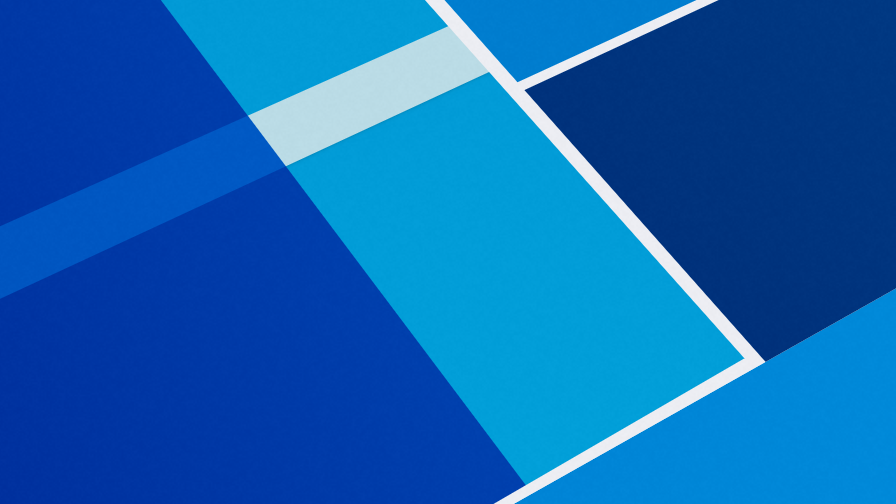
Write a Shadertoy shader that draws this background.

```glsl
// Overlapping sheets of blue paper split by white strips on the diagonal.
// Each sheet is a half plane bounded by a line through two points; sheets are
// layered back to front, with soft tonal gradients and a fine paper grain.

#define COBALT     vec3(0.00, 0.24, 0.67)
#define ROYAL      vec3(0.00, 0.34, 0.76)
#define CYAN       vec3(0.005, 0.615, 0.845)
#define PALE       vec3(0.73, 0.86, 0.90)
#define WHITE      vec3(0.925, 0.93, 0.95)
#define NAVY       vec3(0.00, 0.20, 0.49)
#define AZURE      vec3(0.00, 0.53, 0.845)
#define TOP_BLUE   vec3(0.00, 0.49, 0.81)
#define GRAIN      0.012
#define GRAIN_SIZE 288.0
#define SHADE      0.06

float hash(vec2 p) {
    return fract(sin(dot(p, vec2(12.9898, 78.233))) * 43758.5453);
}

float noise(vec2 p) {
    vec2 i = floor(p), f = fract(p);
    f = f * f * (3.0 - 2.0 * f);
    return mix(mix(hash(i), hash(i + vec2(1, 0)), f.x),
               mix(hash(i + vec2(0, 1)), hash(i + vec2(1, 1)), f.x), f.y);
}

// Signed distance to the line a-b, positive to the left of its direction
float lineDist(vec2 p, vec2 a, vec2 b) {
    vec2 d = normalize(b - a), q = p - a;
    return d.x * q.y - d.y * q.x;
}

// Antialiased coverage of the positive side
float cover(float dist) {
    return clamp(dist * iResolution.y + 0.5, 0.0, 1.0);
}

void mainImage(out vec4 fragColor, in vec2 fragCoord) {
    vec2 p = fragCoord / iResolution.y;

    // Sheet edges: positive above or to the right of each line
    float cyanEdge   = lineDist(p, vec2(0.319, 1.0), vec2(1.042, 0.039));
    float stripLeft  = lineDist(p, vec2(0.843, 1.0), vec2(1.477, 0.289));
    float stripRight = lineDist(p, vec2(0.882, 1.0), vec2(1.519, 0.282));
    float footTop    = lineDist(p, vec2(0.979, 0.0), vec2(1.477, 0.289));
    float footBottom = lineDist(p, vec2(1.019, 0.0), vec2(1.778, 0.428));
    float branchTop  = lineDist(p, vec2(1.025, 0.836), vec2(1.382, 1.0));
    float branchLow  = lineDist(p, vec2(1.042, 0.822), vec2(1.426, 1.0));
    float bandTop    = lineDist(p, vec2(0.0, 0.551), vec2(0.887, 0.947));
    float bandLow    = lineDist(p, vec2(0.0, 0.407), vec2(0.968, 0.856));

    // Cobalt and cyan sheets, darkest towards the lower left
    vec3 cobalt = COBALT + vec3(0.0, SHADE, SHADE) * (p.x + 0.5 * p.y - 0.85);
    vec3 cyan = CYAN + vec3(0.0, 0.4, 0.2) * SHADE * (0.5 - p.y);
    float onCyan = cover(cyanEdge);
    vec3 col = mix(cobalt, cyan, onCyan);

    // Translucent band crossing both sheets, with a thin shadow beneath
    col *= 1.0 - 0.12 * onCyan * exp(-abs(bandLow) * 350.0);
    vec3 royal = ROYAL + vec3(0.0, SHADE, SHADE) * 0.5 * (p.x - 0.25);
    float band = cover(bandLow) * cover(-bandTop);
    col = mix(col, mix(royal, PALE, onCyan), band);

    // White frame along the right side and the foot
    col = mix(col, WHITE, max(cover(stripLeft), cover(-footTop)));

    // Upper right: blue corner, white branch and navy sheet
    vec3 navy = NAVY + vec3(0.0, SHADE, SHADE) * 0.5 * (p.x + p.y - 2.05);
    vec3 corner = mix(navy, WHITE, cover(branchLow));
    corner = mix(corner, TOP_BLUE, cover(branchTop));
    col = mix(col, corner, cover(stripRight));

    // Azure sheet below the frame
    vec3 azure = AZURE + vec3(0.0, 0.5, 0.3) * SHADE * (p.x - 1.5);
    vec3 foot = mix(WHITE, azure, cover(-footBottom));
    col = mix(col, foot, cover(-footBottom));

    // Paper grain
    float grain = noise(p * GRAIN_SIZE) + 0.5 * noise(p * GRAIN_SIZE * 0.4) - 0.75;
    col += GRAIN * grain;

    fragColor = vec4(clamp(col, 0.0, 1.0), 1.0);
}
```
